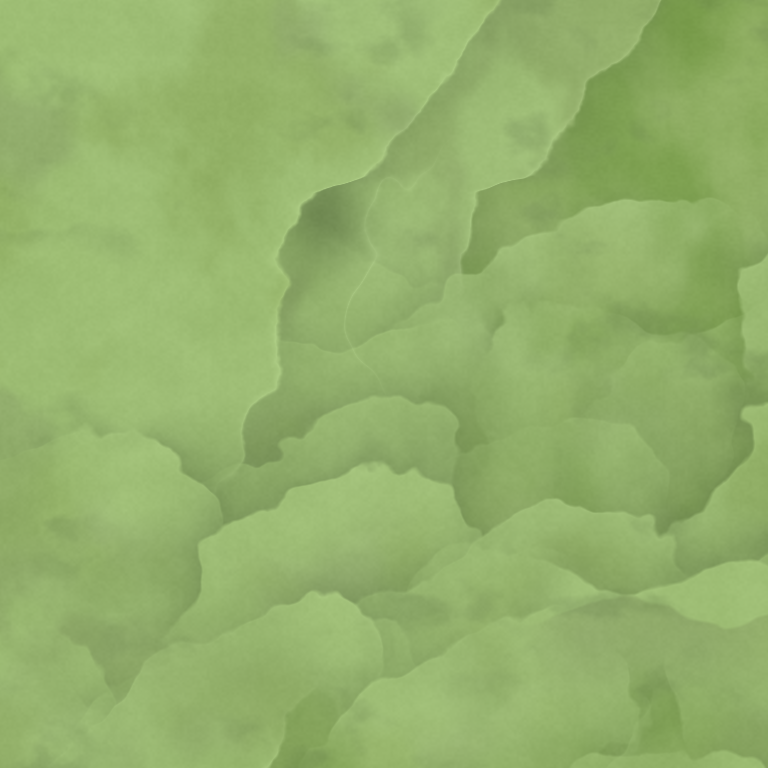
Write a WebGL 1 fragment shader that draws this texture.

```glsl
precision highp float;
// Soft green overlapping leaf sheets and rounded folds, painted back to front.
// Each layer has a ragged outline that comes and goes, a pale rim and a soft
// shadow on what lies behind; washes of tint and paper grain cover the whole.

uniform vec2 u_resolution;

const vec3 LIGHT = vec3(0.622, 0.745, 0.460);
const vec3 MID = vec3(0.580, 0.697, 0.405);
const vec3 GREY = vec3(0.555, 0.650, 0.420);
const vec3 DEEP = vec3(0.495, 0.635, 0.310);
const vec3 DARK = vec3(0.400, 0.495, 0.290);

float hash(vec2 p) {
  return fract(sin(dot(p, vec2(127.1, 311.7))) * 43758.5453);
}

float noise(vec2 p) {
  vec2 i = floor(p), f = fract(p);
  f = f * f * (3.0 - 2.0 * f);
  return mix(mix(hash(i), hash(i + vec2(1, 0)), f.x),
             mix(hash(i + vec2(0, 1)), hash(i + vec2(1, 1)), f.x), f.y);
}

float fbm(vec2 p) {
  float sum = 0.0, amp = 0.53;
  for (int i = 0; i < 4; i++) {
    sum += amp * noise(p);
    p = mat2(1.6, 1.2, -1.2, 1.6) * p + 7.3;
    amp *= 0.5;
  }
  return sum;
}

// Paints one layer: d is the signed distance (negative inside).
void layer(inout vec3 col, float d, vec3 face, float fade, float shadow, float rim) {
  float shade = shadow * exp(-max(d, 0.0) / 0.04) * fade;
  col = mix(col, DARK, shade);
  col = mix(col, face, smoothstep(0.003, -0.003, d) * fade);
  col += rim * fade * exp(-abs(d + 0.002) / 0.003);
}

// Face colour: pale near the outline, duller with depth and in clouds.
vec3 faceColor(float depth, float cloud) {
  vec3 dull = mix(GREY, MID, smoothstep(0.35, 0.6, cloud));
  return mix(LIGHT, dull, smoothstep(0.02, 0.15, depth + (cloud - 0.5) * 0.3) * 0.85);
}

// Right-hand outline of a hanging sheet: diagonal above, a notch, steep below.
float sheetDistance(vec2 p, float shift, float seed) {
  float upper = 0.47 + 0.76 * (p.y - 0.76);
  float lower = 0.40 - 0.18 * (0.76 - p.y) - 0.25 * max(0.52 - p.y, 0.0);
  float edge = mix(lower, upper, smoothstep(0.748, 0.772, p.y));
  edge += (fbm(p * 9.0 + seed) - 0.5) * 0.08 + (fbm(p * 30.0 + seed) - 0.5) * 0.022;
  return (p.x - shift - edge) * 0.75;
}

// A row of rounded folds, from the given left start across the canvas.
void foldRow(inout vec3 col, vec2 p, float row, float start, float cloud) {
  for (int i = 0; i < 4; i++) {
    vec2 id = vec2(float(i) + 3.0, row * 7.0 + 1.0);
    float r1 = hash(id), r2 = hash(id + 19.0), r3 = hash(id + 43.0);
    vec2 radius = vec2(0.16 + 0.10 * r1, 0.13 + 0.05 * r2);
    vec2 center = vec2(start + 0.32 * float(i) + 0.16 * (r2 - 0.5),
                       0.555 - 0.118 * row + 0.12 * (r3 - 0.5));
    vec2 q = p - center;
    q.y -= q.x * 0.7 * (r1 - 0.3);
    q /= radius;
    float d = (length(q) - 1.0) * radius.y;
    d += (fbm(p * 7.0 + id * 5.3) - 0.5) * 0.15;
    d += (fbm(p * 24.0 + id) - 0.5) * 0.016;
    float fade = smoothstep(-0.7, 0.3, q.y) * smoothstep(1.5, 0.7, abs(q.x));
    float presence = smoothstep(0.28, 0.58, fbm(p * 4.5 + id * 3.7));
    fade *= 0.15 + 0.85 * presence;
    vec3 face = faceColor(-d, cloud) + (r3 - 0.5) * 0.025;
    layer(col, d, face, fade, 0.10 + 0.45 * presence * r2, 0.022 * r1);
  }
}

void main() {
  vec2 p = gl_FragCoord.xy / u_resolution;
  float cloud = fbm(p * 5.0 + 11.0);
  float mottle = fbm(p * vec2(9.0, 7.0) + 31.0);
  float wash = fbm(p * vec2(13.0, 19.0) + 71.0);

  // Deep green ground, seen mostly at the upper right
  vec3 col = mix(DEEP, MID, smoothstep(0.35, 0.75, mottle));

  // Rear sheet, then the upper folds tucked beneath the front sheet
  float rear = sheetDistance(p, 0.22, 4.0);
  vec3 rearFace = mix(mix(GREY, MID, cloud), LIGHT, smoothstep(0.4, 0.65, mottle));
  layer(col, rear, rearFace, 1.0, 0.35, 0.05);
  for (int i = 0; i < 3; i++) foldRow(col, p, float(i), 0.47 - 0.05 * float(i), cloud);

  // Dark pocket in the notch, and the broad front sheet
  vec2 pocket = (p - vec2(0.42, 0.725)) / vec2(0.055, 0.065);
  col = mix(col, DARK, (0.5 + 0.6 * wash) * exp(-dot(pocket, pocket)));
  float front = sheetDistance(p, 0.0, 17.0);
  vec3 sheet = mix(MID, LIGHT, smoothstep(0.28, 0.55, mottle));
  sheet = mix(sheet, GREY, 0.6 * smoothstep(0.58, 0.72, cloud));
  layer(col, front, sheet, smoothstep(0.22, 0.5, p.y), 0.30, 0.05);

  // Lower folds across the full width
  for (int i = 3; i < 6; i++) foldRow(col, p, float(i), 0.05 - 0.05 * float(i - 3), cloud);

  // Pale wavy crest with a greyer fold in front, at the lower right
  float wave = 0.02 * sin(p.x * 23.0 + 5.0) + (fbm(p * 11.0) - 0.5) * 0.04;
  float side = smoothstep(0.66, 0.76, p.x) * smoothstep(0.06, 0.2, p.y);
  layer(col, p.y - 0.25 - wave, LIGHT, side, 0.2, 0.01);
  layer(col, p.y - 0.20 + wave, mix(GREY, MID, mottle), side, 0.0, 0.0);

  // Thin translucent creases around the notch
  float crease = exp(-abs(fbm(p * 4.0 + 2.7) - 0.5) / 0.006);
  col += 0.05 * crease * smoothstep(0.24, 0.05, distance(p, vec2(0.47, 0.66)));

  // Blotchy washes, broad tint and paper grain
  col = mix(col, DARK, 0.32 * smoothstep(0.55, 0.8, wash) * smoothstep(0.35, 0.6, cloud));
  col += (wash - 0.5) * 0.035 + (fbm(p * 34.0) - 0.5) * 0.02;
  col += (fbm(p * 3.0 + 53.0) - 0.5) * vec3(0.05, 0.04, 0.07);
  col += (noise(p * 170.0) + noise(p * 310.0) - 1.0) * 0.013;
  gl_FragColor = vec4(col, 1.0);
}
```
